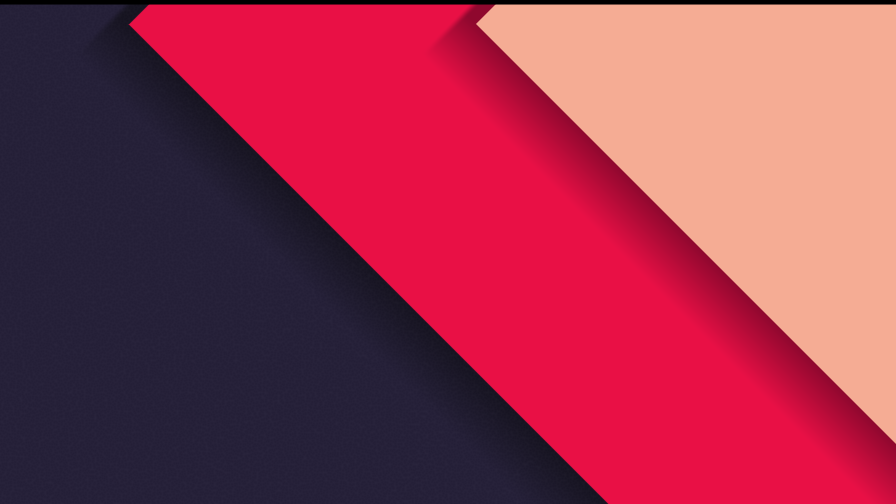
Write a Shadertoy shader that draws this background.

```glsl
const vec3 NAVY = vec3(0.148, 0.128, 0.222);
const vec3 NAVY_SHADE = vec3(0.090, 0.080, 0.130);
const vec3 CRIMSON = vec3(0.912, 0.063, 0.272);
const vec3 CRIMSON_SHADE = vec3(0.560, 0.030, 0.180);
const vec3 PEACH = vec3(0.960, 0.675, 0.580);
const vec3 BAR_COLOR = vec3(0.0);

// Lengths are in canvas heights
const vec2 CRIMSON_CORNER = vec2(0.2558, 0.9514);
const vec2 PEACH_CORNER = vec2(0.9444, 0.9525);
const float BAR_BOTTOM = 0.991;
const float SHADOW_WIDTH = 0.118;
const float SHADOW_OVERHANG = 0.030;
const float SHADOW_END_BLUR = 0.008;
const float EDGE_SOFTNESS = 0.0015;
const float GRAIN_CELLS = 190.0;
const float GRAIN_STRENGTH = 0.022;

vec2 hash2(vec2 p) {
    p = vec2(dot(p, vec2(127.1, 311.7)), dot(p, vec2(269.5, 183.3)));
    return fract(sin(p) * 43758.5);
}

// Distance to the nearest scattered cell point
float cellNoise(vec2 p) {
    vec2 cell = floor(p), local = fract(p);
    float nearest = 2.0;
    for (int y = -1; y <= 1; y++)
        for (int x = -1; x <= 1; x++) {
            vec2 offset = vec2(x, y);
            nearest = min(nearest, length(offset + hash2(cell + offset) - local));
        }
    return nearest;
}

// x: distance along the diagonal edge, y: distance outside it
vec2 edgeCoords(vec2 p, vec2 corner) {
    vec2 q = p - corner;
    return vec2(q.x - q.y, -q.x - q.y) * sqrt(0.5);
}

float sheetMask(vec2 e, float blur) {
    return smoothstep(-blur, blur, min(e.x, -e.y));
}

float shadowMask(vec2 e) {
    float fade = 1.0 - clamp(e.y / SHADOW_WIDTH, 0.0, 1.0);
    float end = smoothstep(-SHADOW_END_BLUR, SHADOW_END_BLUR, e.x + SHADOW_OVERHANG);
    return fade * end;
}

void mainImage(out vec4 fragColor, in vec2 fragCoord) {
    vec2 p = fragCoord / iResolution.y;
    float blur = max(EDGE_SOFTNESS, 0.7 / iResolution.y);
    vec2 crimsonEdge = edgeCoords(p, CRIMSON_CORNER);
    vec2 peachEdge = edgeCoords(p, PEACH_CORNER);

    // Grainy base under the first shadow
    float grain = (cellNoise(p * GRAIN_CELLS) - 0.45) * GRAIN_STRENGTH;
    vec3 color = mix(NAVY, NAVY_SHADE, shadowMask(crimsonEdge)) + grain;

    // Stacked paper sheets
    vec3 crimson = mix(CRIMSON, CRIMSON_SHADE, shadowMask(peachEdge));
    color = mix(color, crimson, sheetMask(crimsonEdge, blur));
    color = mix(color, PEACH, sheetMask(peachEdge, blur));

    // Top bar
    color = mix(color, BAR_COLOR, smoothstep(-blur, blur, p.y - BAR_BOTTOM));
    fragColor = vec4(color, 1.0);
}
```
